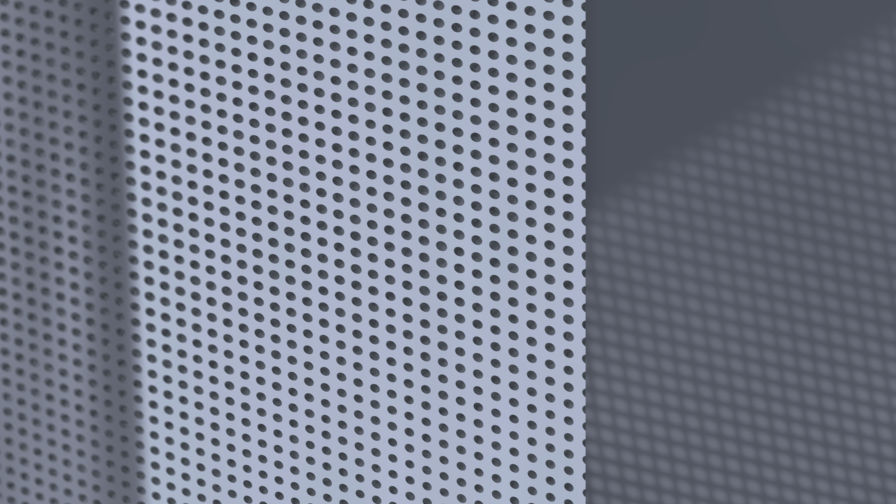
Write a WebGL 2 fragment shader that draws this texture.

```glsl
#version 300 es
precision highp float;
// Perforated metal sheet, half shaded at the left, before a blurred dark mesh.
uniform vec2 u_resolution;
out vec4 fragColor;

const vec3 SHEET = vec3(0.675, 0.71, 0.795);
const vec3 SHADE = vec3(0.47, 0.49, 0.55);
const vec3 HOLE_DARK = vec3(0.20, 0.215, 0.235);
const vec3 HOLE_RIM = vec3(0.37, 0.39, 0.43);
const vec3 BACK = vec3(0.285, 0.305, 0.345);
const vec3 MESH_LIGHT = vec3(0.42, 0.44, 0.49);
const float SHEET_EDGE = 1.162;
const float ROW_STEP = 0.30;

float hash(vec2 p) {
    p = fract(p * vec2(0.1031, 0.1137));
    p += dot(p, p.yx + 33.33);
    return fract((p.x + p.y) * p.x * 57.0);
}

float noise(vec2 p) {
    vec2 i = floor(p), f = fract(p);
    f = f * f * (3.0 - 2.0 * f);
    return mix(mix(hash(i), hash(i + vec2(1, 0)), f.x),
               mix(hash(i + vec2(0, 1)), hash(i + vec2(1, 1)), f.x), f.y);
}

vec2 rotate(vec2 p, float a) {
    return mat2(cos(a), -sin(a), sin(a), cos(a)) * p;
}

// Approximate signed distance to an ellipse
float ellipse(vec2 p, vec2 radius) {
    return (length(p / radius) - 1.0) * radius.y;
}

// Offset from the nearest hole centre in xy, cell number in zw
vec4 holeCell(vec2 p) {
    float down = 1.0 - p.y;
    float h = down - 0.3;
    float x = p.x - (0.045 - 0.038 * p.x) * down;
    float rows = 32.5 - 3.5 * p.x;
    vec2 density = vec2(34.5 - 7.2 * x, rows + 3.0 * h);
    float column = 34.5 * x - 3.6 * x * x + 0.2;
    float row = h * rows + 1.5 * h * h - ROW_STEP * floor(column);
    vec2 local = (fract(vec2(column, row)) - 0.5) / density;
    return vec4(local.x, -local.y, floor(column), floor(row));
}

// Sheet metal with soft shade, tone bands and punched holes
vec3 sheet(vec2 p, float pixel) {
    float down = 1.0 - p.y;
    float shadeEdge = mix(0.243, 0.29, down);
    float lit = smoothstep(-0.022, 0.018, p.x - shadeEdge);
    float bands = noise(vec2(p.x * 14.0, p.y * 2.0)) - 0.5;
    vec3 shade = SHADE * (0.93 + 0.16 * down + 0.20 * bands);
    shade *= 1.0 - 0.18 * smoothstep(0.10, 0.0, abs(p.x - shadeEdge + 0.03));
    vec3 metal = SHEET * (1.0 + 0.03 * bands);
    metal += vec3(0.012, -0.004, 0.008) * (noise(p * vec2(9.0, 4.0)) - 0.5);
    vec3 color = mix(shade, metal, lit);

    vec4 cell = holeCell(p);
    float vary = hash(cell.zw + 60.0);
    float size = mix(0.87, 1.0, smoothstep(0.0, 0.6, p.y)) * (0.97 + 0.06 * vary);
    vec2 q = rotate(cell.xy, -0.5);
    vec2 radius = vec2(0.0112, 0.0088) * size * mix(0.94, 1.03, p.x);
    float soft = max(mix(0.005, 0.0017, smoothstep(0.0, 0.55, p.x)), 0.65 * pixel);
    float hole = 1.0 - smoothstep(-soft, soft, ellipse(q, radius));

    // Inner wall catches a little light at the lower right
    float wall = smoothstep(-0.003, 0.009, dot(cell.xy, vec2(0.7, -0.7)));
    float grain = noise(p * 190.0);
    float glint = 0.2 + 0.55 * wall + 0.4 * (grain - 0.5) + 0.15 * vary;
    vec3 inside = mix(HOLE_DARK, HOLE_RIM, clamp(glint, 0.0, 1.0));
    inside *= mix(1.05, 1.0, lit);
    return mix(color, inside, hole);
}

// Out-of-focus mesh below a diagonal fold
vec3 background(vec2 p) {
    float fold = 0.57 + 0.62 * (p.x - SHEET_EDGE);
    float below = smoothstep(0.05, -0.05, p.y - fold);
    vec2 grid = vec2(p.x * 29.0 + p.y * 4.0, p.y * 30.0 + p.x * 7.0);
    vec2 f = fract(grid) - 0.5;
    float dots = smoothstep(0.62, 0.08, length(f * vec2(0.9, 1.05)));
    float glow = 0.15 + 0.16 * noise(p * 5.0);
    float contrast = mix(0.72, 0.48, smoothstep(0.1, 0.6, p.y));
    vec3 color = BACK * (0.99 + 0.06 * noise(p * 3.0));
    color = mix(color, MESH_LIGHT, below * (glow + contrast * dots));
    return color * mix(0.93, 1.0, smoothstep(0.0, 0.03, p.x - SHEET_EDGE));
}

void main() {
    vec2 p = gl_FragCoord.xy / u_resolution.y;
    float pixel = 1.0 / u_resolution.y;
    float onSheet = 1.0 - smoothstep(-pixel, pixel, p.x - SHEET_EDGE);
    vec3 color = mix(background(p), sheet(p, pixel), onSheet);
    fragColor = vec4(color, 1.0);
}
```
